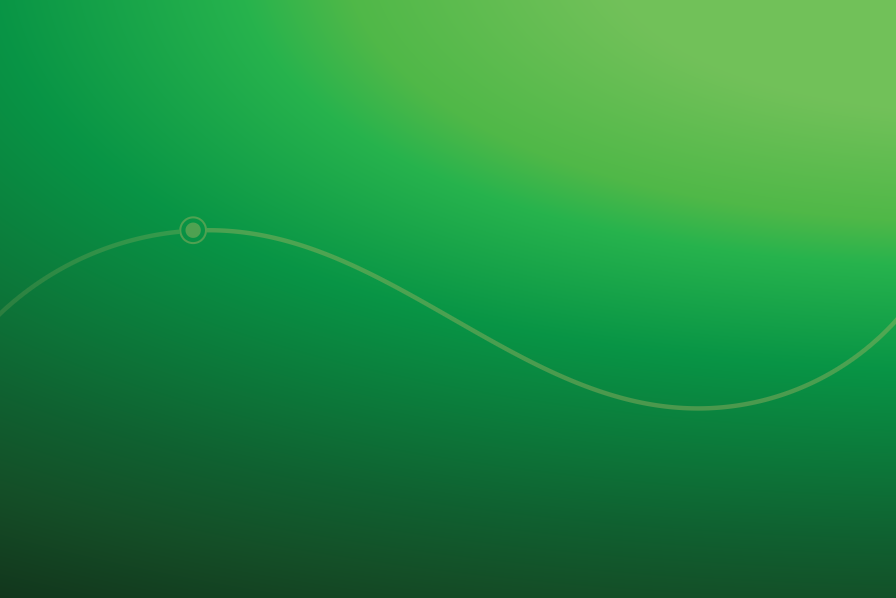
Reproduce this background procedurally as a Shadertoy shader.

```glsl
// Soft green gradient glowing from the upper right, crossed by a thin wave with a ring marker.

// Linear blend from 0 to 1 between two distances
float ramp(float a, float b, float d) {
    return clamp((d - a) / (b - a), 0.0, 1.0);
}

// Antialiased coverage of a signed distance
float coverage(float d) {
    return clamp(0.5 - d * iResolution.y, 0.0, 1.0);
}

// Height drop of a circular arc at horizontal offset x from its top
float arcDrop(float x, float radius) {
    return radius - sqrt(max(radius * radius - x * x, 0.0));
}

// Wave: circular arcs outside the crest and trough, a cosine between them
float waveHeight(float x) {
    const vec2 crest = vec2(0.350, 0.615);
    const vec2 trough = vec2(1.167, 0.317);
    if (x < crest.x) return crest.y - arcDrop(x - crest.x, 0.508);
    if (x > trough.x) return trough.y + arcDrop(x - trough.x, 0.447);
    float t = (x - crest.x) / (trough.x - crest.x);
    return mix(crest.y, trough.y, 0.5 - 0.5 * cos(3.14159 * t));
}

// Flattened radial gradient centred beyond the upper right corner
vec3 background(vec2 p) {
    vec2 q = abs(p - vec2(1.751, 1.117)) / vec2(2.4, 1.0);
    float d = pow(pow(q.x, 2.3) + pow(q.y, 2.3), 1.0 / 2.3);
    vec3 color = vec3(0.445, 0.755, 0.350);
    color = mix(color, vec3(0.31, 0.72, 0.28), ramp(0.311, 0.492, d));
    color = mix(color, vec3(0.15, 0.70, 0.30), ramp(0.492, 0.566, d));
    color = mix(color, vec3(0.03, 0.58, 0.27), ramp(0.566, 0.739, d));
    color = mix(color, vec3(0.06, 0.38, 0.19), ramp(0.739, 1.016, d));
    color = mix(color, vec3(0.08, 0.30, 0.15), ramp(1.016, 1.148, d));
    return mix(color, vec3(0.07, 0.21, 0.11), ramp(1.148, 1.284, d));
}

void mainImage(out vec4 fragColor, in vec2 fragCoord) {
    vec2 p = fragCoord / iResolution.y;
    vec3 color = background(p);
    const vec3 paleGreen = vec3(0.65, 0.70, 0.38);

    // Wave line, fainter to the left of the marker and open inside it
    float slope = (waveHeight(p.x + 0.001) - waveHeight(p.x - 0.001)) / 0.002;
    float lineDist = abs(p.y - waveHeight(p.x)) / sqrt(1.0 + slope * slope);
    float markerDist = length(p - vec2(0.323, 0.615));
    float strength = p.x < 0.323 ? mix(0.20, 0.30, p.x / 0.323) : 0.42;
    float line = coverage(lineDist - 0.0037) * coverage(0.0215 - markerDist);

    // Marker: ring around a solid dot
    float ring = coverage(abs(markerDist - 0.0215) - 0.0017);
    float dot = coverage(markerDist - 0.0128);

    float alpha = max(line * strength, 0.45 * max(ring, dot));
    fragColor = vec4(mix(color, paleGreen, alpha), 1.0);
}
```
